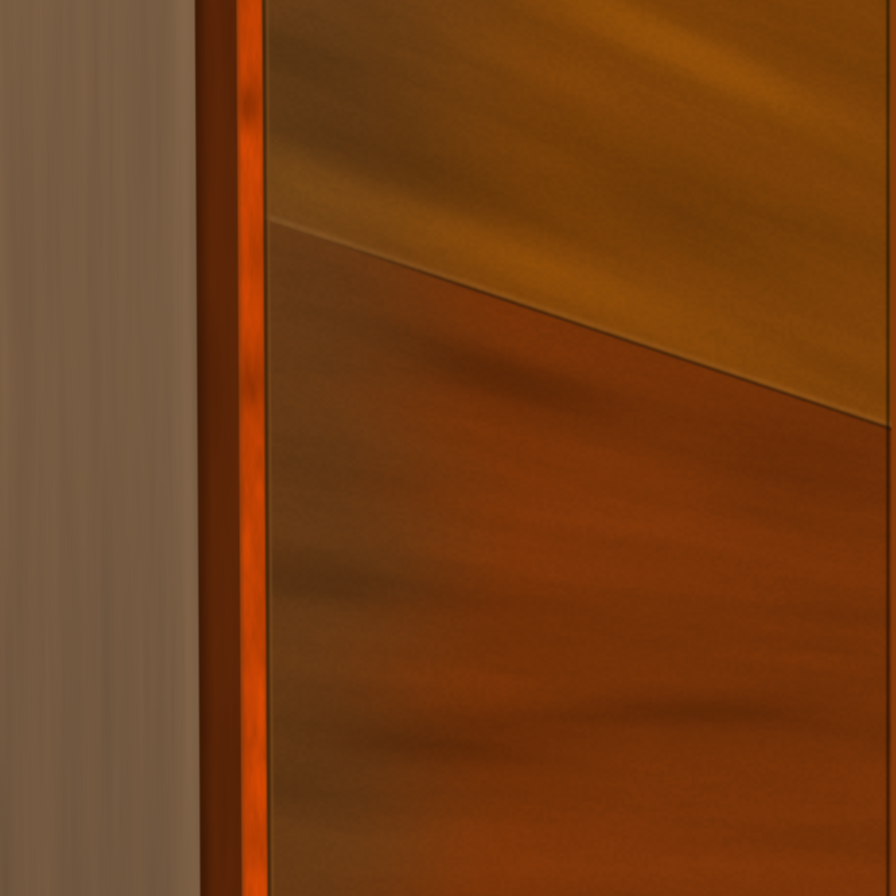
Give the GLSL for this texture, as a three.js fragment shader.

```glsl
// Warm wood panel with a slanted seam, beside an orange edge strip and a grey brushed post.
#define POST_COLOR vec3(0.455, 0.350, 0.252)
#define GAP_COLOR vec3(0.335, 0.135, 0.025)
#define EDGE_COLOR vec3(0.760, 0.255, 0.010)
#define GOLD_WOOD vec3(0.490, 0.255, 0.030)
#define RED_WOOD vec3(0.460, 0.195, 0.028)
#define SHADE_WOOD vec3(0.400, 0.238, 0.085)
#define SEAM_START vec2(0.302, 0.753)
#define SEAM_SLOPE -0.334
#define LEAN 0.006
#define SOFT 0.0017
#define GRAIN 0.13

varying vec2 vUv;

float hash(vec2 p) {
  vec3 q = fract(vec3(p.xyx) * 0.1031);
  q += dot(q, q.yzx + 33.33);
  return fract((q.x + q.y) * q.z);
}

float noise(vec2 p) {
  vec2 i = floor(p), f = fract(p);
  f = f * f * (3.0 - 2.0 * f);
  return mix(mix(hash(i), hash(i + vec2(1.0, 0.0)), f.x),
             mix(hash(i + vec2(0.0, 1.0)), hash(i + 1.0), f.x), f.y);
}

// Centred layered noise.
float layers(vec2 p) {
  float sum = 0.0, amp = 0.5;
  for (int i = 0; i < 4; i++) {
    sum += amp * (noise(p) - 0.5);
    p = p * 2.03 + 17.3;
    amp *= 0.55;
  }
  return sum;
}

// Soft elongated patch, sheared along a slope.
float patchAt(vec2 p, vec2 center, float slope, vec2 radius) {
  vec2 d = p - center;
  d.y -= slope * d.x;
  d /= radius;
  return exp(-dot(d, d));
}

float stepAt(float edge, float x) {
  return smoothstep(edge - SOFT, edge + SOFT, x);
}

float lineAt(float d, float width) {
  return exp(-d * d / (width * width));
}

vec3 upperWood(vec2 p) {
  float along = p.y + 0.42 * (p.x - 0.3);
  vec3 c = mix(SHADE_WOOD, GOLD_WOOD, smoothstep(0.30, 0.66, p.x + 0.25 * (0.85 - p.y)));
  float light = 1.0 + GRAIN * 1.5 * layers(vec2(p.x * 3.0, along * 20.0));
  light -= 0.18 * patchAt(p, vec2(0.46, 0.82), -0.42, vec2(0.20, 0.040));
  light -= 0.10 * patchAt(p, vec2(0.36, 0.95), -0.30, vec2(0.15, 0.050));
  light -= 0.10 * patchAt(p, vec2(0.76, 0.76), -0.42, vec2(0.18, 0.055));
  c *= light;
  c += vec3(0.085, 0.055, 0.0) * patchAt(p, vec2(0.76, 0.945), -0.50, vec2(0.20, 0.030));
  c += vec3(0.055, 0.035, 0.0) * patchAt(p, vec2(0.59, 0.705), -0.38, vec2(0.26, 0.030));
  c += vec3(0.045, 0.030, 0.0) * patchAt(p, vec2(0.33, 0.79), -0.42, vec2(0.08, 0.045));
  return c;
}

vec3 lowerWood(vec2 p) {
  float fan = mix(0.05, 0.28, smoothstep(0.05, 0.70, p.y));
  float along = p.y + fan * (p.x - 0.3);
  float warm = smoothstep(0.33, 0.58, p.x + 0.10 * layers(vec2(p.x * 2.0, along * 9.0)));
  vec3 c = mix(SHADE_WOOD * vec3(0.97, 0.92, 0.90), RED_WOOD, warm);
  float light = 1.0 + GRAIN * 1.5 * layers(vec2(p.x * 3.0 + 9.0, along * 22.0));
  light -= 0.18 * patchAt(p, vec2(0.56, 0.580), -0.32, vec2(0.14, 0.032));
  light -= 0.13 * patchAt(p, vec2(0.35, 0.350), -0.12, vec2(0.16, 0.030));
  light -= 0.17 * patchAt(p, vec2(0.47, 0.170), -0.10, vec2(0.16, 0.026));
  light -= 0.15 * patchAt(p, vec2(0.78, 0.208), 0.03, vec2(0.17, 0.020));
  light -= 0.10 * patchAt(p, vec2(0.33, 0.110), -0.10, vec2(0.12, 0.030));
  light -= 0.08 * patchAt(p, vec2(0.88, 0.450), -0.20, vec2(0.14, 0.060));
  light += 0.07 * patchAt(p, vec2(0.66, 0.400), -0.12, vec2(0.22, 0.045));
  light += 0.07 * patchAt(p, vec2(0.70, 0.040), -0.05, vec2(0.30, 0.050));
  return c * light;
}

void main() {
  vec2 p = vUv;
  float x = p.x - LEAN * (1.0 - p.y);

  // Wood halves and their seam.
  float seam = p.y - SEAM_START.y - SEAM_SLOPE * (p.x - SEAM_START.x);
  vec3 color = mix(lowerWood(p), upperWood(p), stepAt(0.0, seam));
  color *= 1.0 - 0.36 * lineAt(seam, 0.0025) * smoothstep(0.30, 0.55, p.x);
  color += 0.045 * lineAt(seam - 0.004, 0.004);
  color *= 1.0 + 0.05 * (noise(p * vec2(230.0, 260.0)) - 0.5);

  // Right border.
  color *= 1.0 - 0.45 * lineAt(p.x - 0.991, 0.0022);
  color = mix(color, vec3(0.53, 0.23, 0.04), stepAt(0.995, p.x));

  // Orange edge strip with worn marks and an olive rim.
  float wear = layers(vec2(x * 70.0, p.y * 18.0));
  vec3 edge = EDGE_COLOR * (1.0 + 0.32 * wear);
  edge *= 1.0 - 0.24 * patchAt(p, vec2(0.279, 0.57), 0.0, vec2(0.02, 0.035));
  edge *= 1.0 - 0.24 * patchAt(p, vec2(0.276, 0.88), 0.0, vec2(0.012, 0.025));
  edge = mix(edge, vec3(0.50, 0.23, 0.06), 0.6 * lineAt(x - 0.265, 0.003));
  color = mix(edge, color, stepAt(0.293, x));
  color = mix(color, vec3(0.25, 0.13, 0.03), 0.75 * lineAt(x - 0.2945, 0.0025));
  color = mix(color, vec3(0.47, 0.29, 0.11), 0.55 * lineAt(x - 0.2985, 0.0018));

  // Dark recess.
  vec3 gap = GAP_COLOR * (1.0 + 0.16 * layers(vec2(x * 60.0, p.y * 7.0)));
  gap *= mix(0.76, 1.04, smoothstep(0.217, 0.236, x));
  color = mix(gap, color, stepAt(0.264, x));

  // Brushed grey post.
  float brush = layers(vec2(x * 42.0, p.y * 1.5)) + 0.4 * layers(vec2(x * 170.0, p.y * 4.0));
  vec3 post = POST_COLOR * (1.0 + 0.13 * brush + 0.05 * (p.y - 0.5));
  post *= 1.0 + 0.08 * lineAt(x - 0.208, 0.012);
  color = mix(post, color, stepAt(0.2175, x));

  gl_FragColor = vec4(color, 1.0);
}
```
